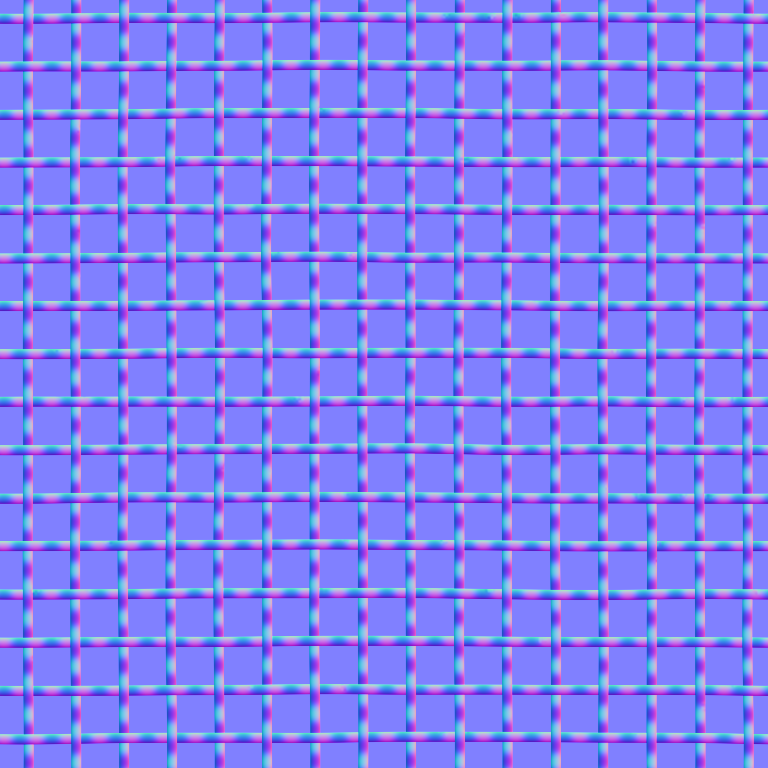
Write a Shadertoy shader that draws this texture map.

```glsl
// Tangent-space normal map of a plain-weave wire mesh, 16 by 16 wires.
// Each wire is a half cylinder crimped by a sine with three waves per two
// cells; wrapped noise bends the wires and sparse scuffs roughen them.

const float PI = 3.14159265;
const float WIRES = 16.0;
const float RADIUS = 0.104;   // in cells

float hash(vec2 p) {
    return fract(sin(dot(p, vec2(127.1, 311.7))) * 43758.545);
}

// Value noise whose lattice wraps after the given period
float noise(vec2 p, vec2 period) {
    vec2 i = floor(p), f = fract(p);
    f = f * f * (3.0 - 2.0 * f);
    vec2 a = mod(i, period), b = mod(i + 1.0, period);
    return mix(mix(hash(a), hash(vec2(b.x, a.y)), f.x),
               mix(hash(vec2(a.x, b.y)), hash(b), f.x), f.y);
}

// Wire normal as (across, along, up)
vec3 wireNormal(float offset, float tilt) {
    float across = clamp(offset / RADIUS, -1.0, 1.0) * 0.93;
    float up = sqrt(1.0 - across * across);
    return normalize(vec3(across, 0.7 * tilt * up, up));
}

// Slope of the crimped wire at a distance counted in cells
float crimp(float along) {
    return sin(3.0 * PI * along);
}

float coverage(float offset, float pixel) {
    return 1.0 - smoothstep(-0.6 * pixel, 0.6 * pixel, abs(offset) - RADIUS);
}

// Small round patches on a wrapped grid, present in a few cells only
float scuffMask(vec2 p) {
    vec2 id = mod(floor(p), 2.0 * WIRES);
    vec2 centre = 0.35 + 0.3 * vec2(hash(id + 3.7), hash(id + 8.1));
    float patchShape = 1.0 - smoothstep(0.1, 0.32, length(fract(p) - centre));
    return patchShape * step(0.86, hash(id + 15.3));
}

void mainImage(out vec4 fragColor, in vec2 fragCoord) {
    vec2 uv = fragCoord / iResolution.xy;
    float pixel = WIRES / min(iResolution.x, iResolution.y);

    // Grid coordinates with a broad bend shared by neighbouring wires
    vec2 p = uv * WIRES - vec2(0.5625, 0.625);
    vec2 bend = vec2(noise(uv * 4.0, vec2(4.0)),
                     noise(uv * 4.0 + 2.0, vec2(4.0)));
    p += 0.05 * (bend - 0.5);
    vec2 id = floor(p + 0.5);
    vec2 offset = p - id;

    // Individual wobble of each wire along its length
    offset.x += 0.025 * (noise(vec2(p.y * 0.5, id.x), vec2(8.0, 16.0)) - 0.5);
    offset.y += 0.025 * (noise(vec2(p.x * 0.5, id.y) + 5.0, vec2(8.0, 16.0)) - 0.5);

    // Upright and level wires with opposite weave phase
    vec3 upright = wireNormal(offset.x, -crimp(p.y + id.x));
    vec3 level = wireNormal(offset.y, crimp(p.x + id.y)).yxz;
    float uprightCover = coverage(offset.x, pixel);
    float levelCover = coverage(offset.y, pixel);

    // Layer the two wires, alternating which one passes on top
    vec3 normal = vec3(0.0, 0.0, 1.0);
    if (mod(id.x + id.y, 2.0) > 0.5) {
        normal = mix(normal, level, levelCover);
        normal = mix(normal, upright, uprightCover);
    } else {
        normal = mix(normal, upright, uprightCover);
        normal = mix(normal, level, levelCover);
    }

    // Fine roughness inside the scuffs
    float scuff = scuffMask(uv * 2.0 * WIRES) * max(uprightCover, levelCover);
    vec2 grain = vec2(noise(uv * 256.0, vec2(256.0)),
                      noise(uv * 256.0 + 71.0, vec2(256.0)));
    normal.xy += 0.55 * scuff * (grain - 0.5);

    fragColor = vec4(0.5 + 0.5 * normalize(normal), 1.0);
}
```
